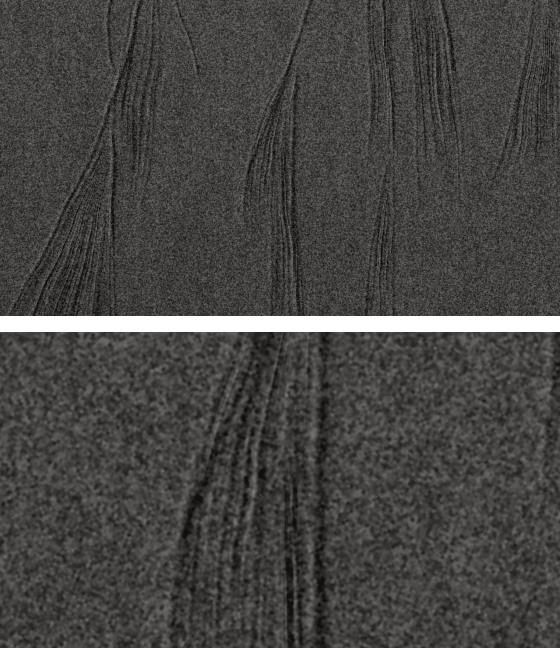
Top, the full canvas; bottom, a detail of the centre.
Give the GLSL for this texture, as a WebGL 2 fragment shader.

```glsl
#version 300 es
precision highp float;
// Dark wet sand cut by drainage rills: fans of fine strands run downhill and
// sharp creases join them. Each fan is a strip between two bent edges, split
// into strands lit from the left; two turned noise layers make the grains.
uniform vec2 u_resolution;
out vec4 fragColor;

// Fans: top x, top y, bottom y, top width
const int FANS = 8;
const vec4 FAN_TOP[FANS] = vec4[FANS](
  vec4(0.336, 0.57, -0.25, 0.025), vec4(0.455, 1.08, 0.27, 0.05),
  vec4(0.935, 0.82, 0.22, 0.02), vec4(0.87, 0.56, -0.15, 0.04),
  vec4(1.15, 1.10, 0.42, 0.08), vec4(1.225, 0.47, -0.20, 0.02),
  vec4(1.28, 1.10, 0.32, 0.10), vec4(1.70, 1.10, 0.35, 0.07));
// Fans: bottom left x, bottom right x, left bend, right bend
const vec4 FAN_BASE[FANS] = vec4[FANS](
  vec4(-0.147, 0.37, 0.04, 0.0), vec4(0.366, 0.44, -0.045, 0.02),
  vec4(0.79, 0.93, -0.06, -0.03), vec4(0.86, 0.956, 0.0, 0.015),
  vec4(1.165, 1.25, 0.015, 0.0), vec4(1.15, 1.253, -0.015, 0.0),
  vec4(1.325, 1.472, 0.015, 0.025), vec4(1.53, 1.80, 0.035, 0.0));

// Creases: top point, bottom point
const int CREASES = 8;
const vec4 CREASE_PATH[CREASES] = vec4[CREASES](
  vec4(0.468, 1.10, -0.109, -0.20), vec4(0.357, 0.59, 0.366, 0.22),
  vec4(0.385, 1.08, 0.372, 0.74), vec4(0.54, 1.08, 0.64, 0.72),
  vec4(1.02, 1.10, 0.755, 0.38), vec4(0.945, 0.78, 0.956, -0.10),
  vec4(1.20, 1.10, 1.25, 0.50), vec4(1.375, 1.08, 1.44, 0.72));
// Creases: bend, width
const vec2 CREASE_FORM[CREASES] = vec2[CREASES](
  vec2(0.085, 0.006), vec2(0.0, 0.0055), vec2(-0.036, 0.005),
  vec2(0.0, 0.004), vec2(0.012, 0.006), vec2(-0.02, 0.006),
  vec2(0.0, 0.0045), vec2(0.012, 0.0055));

float hash(vec2 cell) {
  vec3 q = fract(cell.xyx * 0.1031);
  q += dot(q, q.yzx + 33.33);
  return fract((q.x + q.y) * q.z);
}

// Smooth value noise, centred on zero
float noise(vec2 p) {
  vec2 i = floor(p), f = fract(p);
  f = f * f * (3.0 - 2.0 * f);
  float low = mix(hash(i), hash(i + vec2(1, 0)), f.x);
  float high = mix(hash(i + vec2(0, 1)), hash(i + vec2(1, 1)), f.x);
  return mix(low, high, f.y) - 0.5;
}

// Lit lip on the left, shadow in the groove
float groove(float d, float width) {
  float s = d / width;
  return 0.6 * exp(-(s + 1.7) * (s + 1.7)) - exp(-s * s);
}

float bentX(float top, float bottom, float bend, float t) {
  return mix(top, bottom, t) + 4.0 * bend * t * (1.0 - t);
}

float crease(vec2 p, vec4 path, float bend, float width) {
  float t = (path.y - p.y) / (path.y - path.w);
  float fade = smoothstep(0.0, 0.08, t) * (1.0 - smoothstep(0.8, 1.0, t));
  float x = bentX(path.x, path.z, bend, t);
  return fade * groove(p.x - x, width);
}

// One groove per unit of a, each with its own depth, start and end along t
float strands(float a, float t, float seed) {
  float id = floor(a), f = a - id;
  float start = 0.45 * hash(vec2(id, seed));
  float end = 0.55 + 0.5 * hash(vec2(id, seed + 9.0));
  float depth = 0.35 + 0.65 * hash(vec2(id, seed + 21.0));
  float run = smoothstep(start - 0.1, start + 0.1, t) * (1.0 - smoothstep(end - 0.2, end, t));
  float window = 16.0 * f * f * (1.0 - f) * (1.0 - f);
  return depth * run * smoothstep(0.0, 0.4, window) * groove(f - 0.58, 0.2);
}

float fan(vec2 p, vec4 top, vec4 base, float seed) {
  float t = (top.y - p.y) / (top.y - top.z);
  if (t < 0.0 || t > 1.2) return 0.0;
  float left = bentX(top.x, base.x, base.z, t);
  float right = bentX(top.x + top.w, base.y, base.w, t);
  float span = max(right - left, 0.005);
  float u = (p.x - left) / span;
  float ragged = t + 0.3 * noise(vec2(u * 7.0, seed));
  float fade = smoothstep(0.0, 0.08, t) * (1.0 - smoothstep(0.75, 1.0, ragged));
  // Strands converge at the top and wander on the way down
  float count = clamp((base.y - base.x) / 0.015, 6.0, 18.0);
  float a = u * count + 1.6 * noise(vec2(u * 3.0 + seed, t * 4.0));
  float visible = smoothstep(0.002, 0.006, span / count);
  float relief = visible * strands(a, t, seed) + 0.8 * strands(a * 0.43 + 5.0, t, seed + 50.0);
  relief += 0.6 * noise(vec2(a * 0.8, t * 4.0 + seed * 7.0)) - 0.05;
  float inside = smoothstep(-0.03, 0.05, u) * (1.0 - smoothstep(0.9, 1.04, u));
  float edges = 0.65 * groove(p.x - left, 0.005) + 0.5 * groove(p.x - right, 0.0045);
  return fade * (inside * relief + edges);
}

vec2 turn(vec2 p, float angle) {
  float c = cos(angle), s = sin(angle);
  return vec2(c * p.x - s * p.y, s * p.x + c * p.y);
}

// Sand grains on two turned grids, with sparse glints
float grains(vec2 p) {
  float fine = noise(turn(p, 0.4) * 290.0 + 900.0) + noise(turn(p, 1.15) * 250.0 + 700.0);
  float glint = smoothstep(0.32, 0.5, noise(turn(p, 0.75) * 230.0 + 500.0));
  return 0.155 * fine + 0.035 * noise(turn(p, 0.2) * 120.0 + 300.0) + 0.06 * glint;
}

void main() {
  vec2 p = gl_FragCoord.xy / u_resolution.y;
  float aspect = u_resolution.x / u_resolution.y;
  vec2 w = p;
  w.x += 0.014 * noise(p * vec2(5.0, 6.0)) + 0.004 * noise(p * vec2(14.0, 18.0));

  float relief = 0.0;
  for (int i = 0; i < FANS; i++)
    relief += fan(w, FAN_TOP[i], FAN_BASE[i], float(i) + 1.5);
  for (int i = 0; i < CREASES; i++)
    relief += crease(w, CREASE_PATH[i], CREASE_FORM[i].x, CREASE_FORM[i].y);

  // Soft vertical drainage streaks and uneven light
  float streaks = 0.03 * noise(w * vec2(80.0, 9.0)) + 0.015 * noise(w * vec2(24.0, 3.0));
  float light = 0.238 + 0.03 * p.y + 0.012 * smoothstep(0.0, 0.6, p.x / aspect);
  float value = light + streaks + grains(p) + 0.13 * clamp(relief, -1.2, 0.9);
  fragColor = vec4(max(value, 0.06) * vec3(1.02, 0.99, 0.965), 1.0);
}
```
